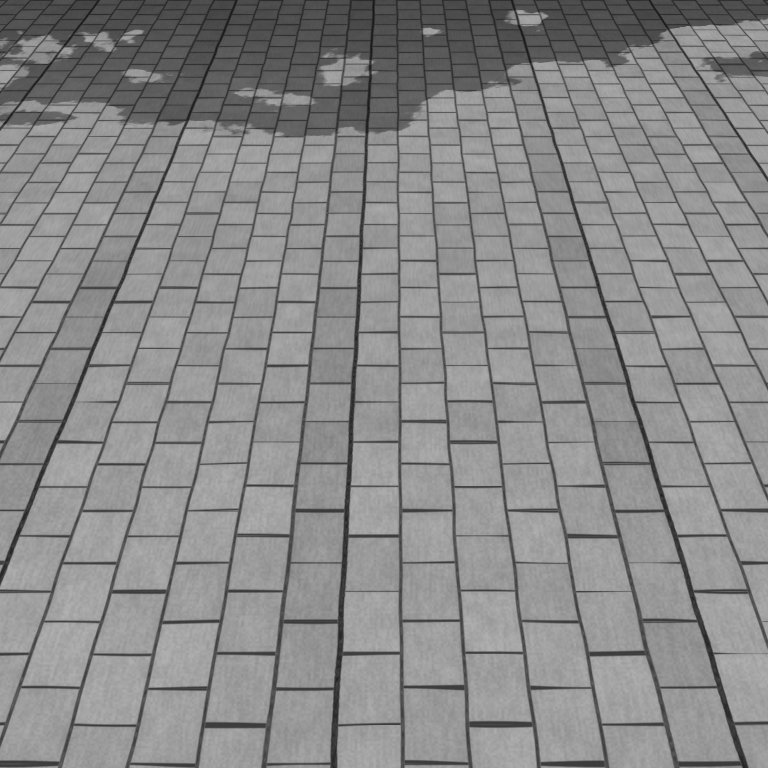
Reproduce this texture procedurally as a Shadertoy shader.

```glsl
// Grey running-bond paving seen in perspective, with leafy shade on the far side.
// Screen points are projected onto the ground plane, where joints are distances
// to a brick grid; the shade is a soft edge broken up by noise and sun flecks.

float hash(vec2 p) {
    p = fract(p * vec2(0.1031, 0.1173));
    p += dot(p, p.yx + 33.33);
    return fract((p.x + p.y) * p.x * 17.3);
}

float noise(vec2 p) {
    vec2 i = floor(p), f = fract(p);
    f = f * f * (3.0 - 2.0 * f);
    return mix(mix(hash(i), hash(i + vec2(1, 0)), f.x),
               mix(hash(i + vec2(0, 1)), hash(i + vec2(1, 1)), f.x), f.y);
}

float fbm(vec2 p) {
    float sum = 0.0, amp = 0.5;
    for (int i = 0; i < 4; i++) {
        sum += amp * noise(p);
        p = p * 2.03 + 17.7;
        amp *= 0.5;
    }
    return sum / 0.9375;
}

// Gaussian spot: centre in xy, radii in zw
float spot(vec2 p, vec4 s) {
    vec2 d = (p - s.xy) / s.zw;
    return exp(-dot(d, d));
}

// Amount of tree shade; p.y runs down from the top
float treeShade(vec2 p) {
    const vec4 flecks[11] = vec4[11](
        vec4(0.05, 0.06, 0.08, 0.026), vec4(0.0, 0.1, 0.05, 0.022),
        vec4(0.14, 0.05, 0.05, 0.018), vec4(0.2, 0.1, 0.05, 0.013),
        vec4(0.445, 0.095, 0.05, 0.03), vec4(0.36, 0.128, 0.06, 0.018),
        vec4(0.685, 0.024, 0.04, 0.015), vec4(0.7, 0.088, 0.05, 0.014),
        vec4(0.96, 0.046, 0.1, 0.018), vec4(0.56, 0.04, 0.03, 0.01),
        vec4(0.08, 0.14, 0.1, 0.009));
    float edge = 0.157 + 0.018 * spot(p, vec4(0.4, p.y, 0.13, 1.0))
               - 0.04 * smoothstep(0.51, 0.59, p.x)
               - 0.03 * smoothstep(0.59, 0.77, p.x)
               - 0.036 * smoothstep(0.77, 0.89, p.x)
               - 0.014 * smoothstep(0.89, 1.0, p.x);
    float shade = clamp((edge - p.y) / 0.02, -1.0, 1.0);
    float sun = 0.0;
    for (int i = 0; i < 11; i++) sun = max(sun, spot(p, flecks[i]));
    shade += 1.9 * spot(p, vec4(0.965, 0.085, 0.07, 0.02)) - 1.45 * sun;

    // Leaf-sized clumps, flattened by the viewing angle
    vec2 leaf = vec2(p.x + 0.6 * p.y, p.y * 2.2) * 34.0;
    shade += 1.9 * (fbm(leaf) - 0.5);
    return smoothstep(-0.16, 0.16, shade);
}

void mainImage(out vec4 fragColor, in vec2 fragCoord) {
    vec2 p = fragCoord / iResolution.xy;
    p.y = 1.0 - p.y;
    float aa = max(1.0 / iResolution.y, 0.0014);

    // Ground plane: the horizon lies half a canvas above the top
    float z = p.y + 0.5013;
    vec2 ground = vec2((p.x - 0.5139) / (0.0595 * z) - 0.106, 21.14 / z - 0.13);
    ground.x += 0.035 * (noise(ground * vec2(1.0, 1.6)) - 0.5);

    // Brick grid: odd columns shift by half a brick
    float column = floor(ground.x);
    float along = ground.y + 0.5 * mod(column, 2.0);
    vec2 brick = vec2(column, floor(along));
    along += 0.05 * (noise(vec2(ground.x * 0.7, brick.y + 9.0)) - 0.5);

    // Every sixth column has wider joints and dirtier stones
    float line = floor(ground.x + 0.5);
    float wideLine = 1.0 - step(0.5, abs(mod(line, 6.0) - 5.0));
    float halfWideLine = 1.0 - step(0.5, abs(mod(line, 6.0) - 4.0));
    float dirtyColumn = 1.0 - step(0.5, abs(mod(column, 6.0) - 4.0));

    // Joints: distance and half width in canvas units
    float grit = fbm(ground * vec2(24.0, 16.0));
    float sideDist = abs(ground.x - line) * 0.0595 * z;
    float endDist = abs(along - floor(along + 0.5)) * z * z / 21.14;
    float sideWidth = (0.0017 + 0.0011 * wideLine + 0.0005 * halfWideLine) * z;
    sideWidth *= 0.75 + 0.5 * grit;
    float jointId = hash(vec2(column, floor(along + 0.5)) + 71.0);
    float endWidth = (0.0007 + 0.0006 * jointId) * z * z;
    float side = 1.0 - smoothstep(sideWidth - aa, sideWidth + aa, sideDist);
    float end = 1.0 - smoothstep(endWidth - aa, endWidth + aa, endDist);

    // Stone: tone per brick, stains, lengthwise streaks and fine grain
    float tone = 0.607 + 0.05 * (hash(brick + 40.0) - 0.5) - 0.04 * dirtyColumn;
    tone += 0.02 * smoothstep(0.45, 0.9, p.y);
    tone += 0.07 * (fbm(ground * vec2(2.0, 2.5) + 5.0) - 0.5);
    tone += 0.04 * (noise(vec2(ground.x * 22.0, ground.y * 5.0)) - 0.5);
    tone += 0.05 * (noise(p * 330.0) - 0.5) * smoothstep(0.1, 0.7, p.y);
    float rim = min(sideDist, endDist * 1.5) / z;
    tone *= 1.0 - 0.07 * exp(-rim / 0.003);

    // Dark joints with a little grit in them
    float jointTone = 0.16 + 0.22 * grit - 0.1 * wideLine;
    tone = mix(tone, jointTone, 0.92 * side);
    tone = mix(tone, 0.2, 0.9 * end * (1.0 - side));

    // Tree shade, deeper towards the far end
    float depth = mix(0.5, 0.63, smoothstep(0.0, 0.13, p.y));
    tone *= mix(1.0, depth, treeShade(p));
    fragColor = vec4(vec3(clamp(tone, 0.0, 1.0)), 1.0);
}
```
